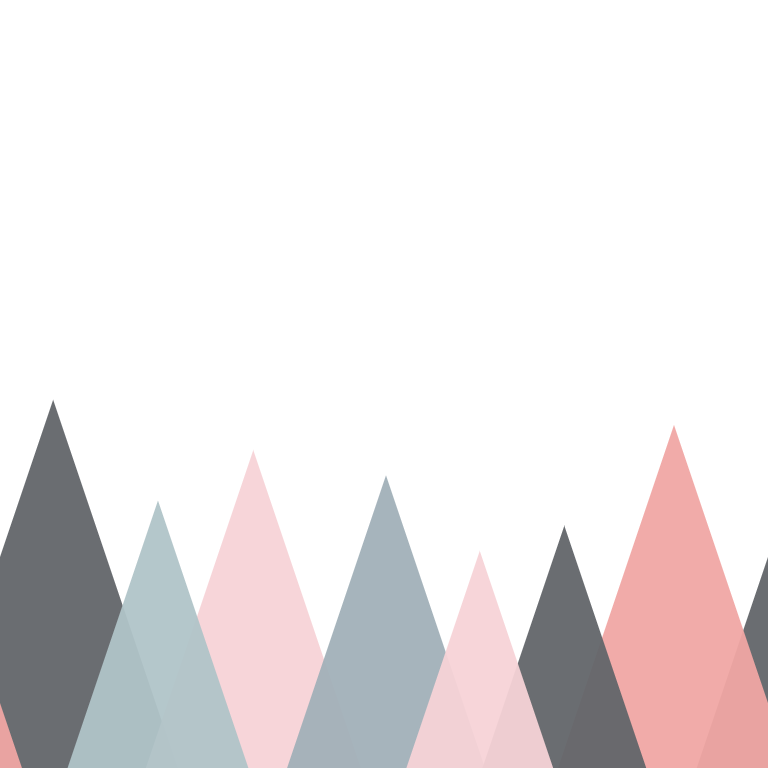
Reproduce this background procedurally as a Shadertoy shader.

```glsl
// A row of slim, pointed hills in soft pastels and slate on a white ground.
// Each hill is a wedge distance function that repeats across the canvas;
// they are painted from tallest to shortest, slightly translucent.

#define HILL_COUNT 7
#define TALLEST 0.4795      // apex height of the rearmost hill
#define HEIGHT_STEP 0.0328  // height lost with each nearer hill
#define SLOPE 0.338         // half width gained per unit of descent
#define LEAK 0.055          // share of the layer behind that shows through

const vec3 WHITE = vec3(1.0);
const vec3 SLATE = vec3(0.416, 0.429, 0.445);
const vec3 CORAL = vec3(0.947, 0.672, 0.662);
const vec3 BLUSH = vec3(0.967, 0.835, 0.850);
const vec3 STEEL = vec3(0.651, 0.706, 0.737);
const vec3 MIST  = vec3(0.706, 0.780, 0.796);

// Apex positions and tints, from back to front
const float apexX[HILL_COUNT] = float[HILL_COUNT](
    0.0692, 0.8776, 0.3298, 0.5026, 0.2057, 0.7348, 0.6247);
const vec3 tints[HILL_COUNT] = vec3[HILL_COUNT](
    SLATE, CORAL, BLUSH, STEEL, MIST, SLATE, BLUSH);

// Signed distance to the sides of a wedge, repeated once per unit of x
float hillDistance(vec2 p, vec2 apex) {
    float x = abs(fract(p.x - apex.x + 0.5) - 0.5);
    return (x - SLOPE * (apex.y - p.y)) * inversesqrt(1.0 + SLOPE * SLOPE);
}

void mainImage(out vec4 fragColor, in vec2 fragCoord) {
    vec2 p = fragCoord / iResolution.y;
    float pixel = 1.0 / iResolution.y;
    vec3 color = WHITE;

    // Paint back to front; tints are given as they look over white
    for (int i = 0; i < HILL_COUNT; i++) {
        vec2 apex = vec2(apexX[i], TALLEST - HEIGHT_STEP * float(i));
        float cover = clamp(0.5 - hillDistance(p, apex) / pixel, 0.0, 1.0);
        vec3 layered = tints[i] - LEAK * (WHITE - color);
        color = mix(color, layered, cover);
    }

    fragColor = vec4(color, 1.0);
}
```
